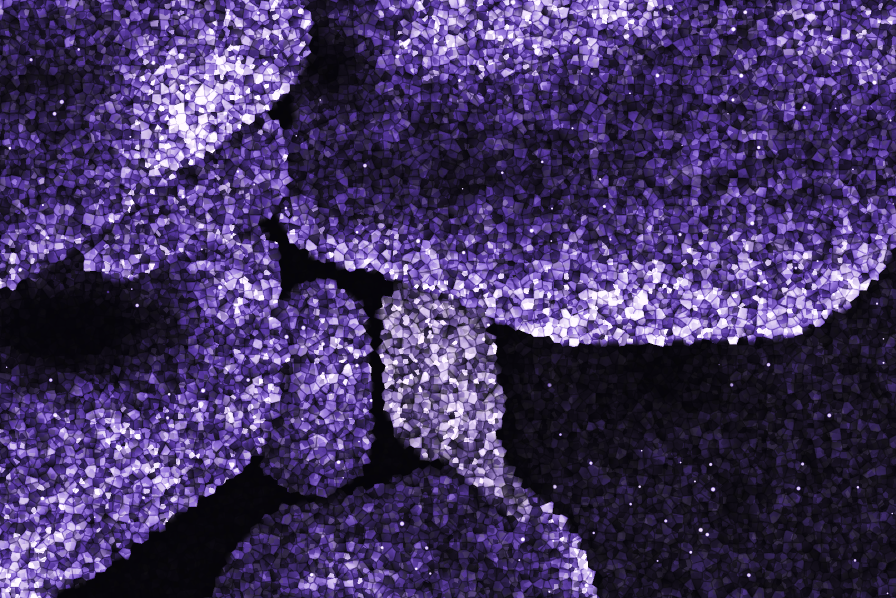
Reproduce this texture procedurally as a Shadertoy shader.

```glsl
// Amethyst cave: overlapping rounded rock lobes encrusted with small violet crystals.
// Tapered capsules give the lobes, soft glows light them, and two scales of
// cellular noise cut the surface into randomly tilted, glinting facets.

float hash(vec2 p) {
    vec3 q = fract(vec3(p.xyx) * 0.1031);
    q += dot(q, q.yzx + 33.33);
    return fract((q.x + q.y) * q.z);
}

vec2 hash2(vec2 p) {
    return vec2(hash(p), hash(p + 71.7));
}

// Nearest cell: centre (xy), random value (z), distance to the cell border (w)
vec4 crystalCell(vec2 p, float scale) {
    vec2 g = p * scale, base = floor(g), centre = g, id = base;
    float near = 9.0, second = 9.0;
    for (int j = -1; j <= 1; j++)
    for (int i = -1; i <= 1; i++) {
        vec2 cell = base + vec2(i, j);
        vec2 c = cell + 0.1 + 0.8 * hash2(cell + 19.0);
        float d = distance(g, c);
        if (d < near) { second = near; near = d; centre = c; id = cell; }
        else second = min(second, d);
    }
    return vec4(centre / scale, hash(id + 5.3), second - near);
}

float taperedCapsule(vec2 p, vec2 a, vec2 b, float ra, float rb) {
    vec2 ab = b - a;
    float h = clamp(dot(p - a, ab) / dot(ab, ab), 0.0, 1.0);
    return length(p - a - ab * h) - mix(ra, rb, h);
}

float glow(vec2 p, vec2 centre, vec2 radius) {
    vec2 q = (p - centre) / radius;
    return exp(-dot(q, q));
}

// Brightness that fades inward from a lobe's edge
float rim(float d, float width) {
    return exp(min(d, 0.0) / width);
}

// Cover a surface (light, greyness) with a lobe that casts a contact shadow
vec2 cover(vec2 under, float d, float light, float grey) {
    under.x *= mix(0.5, 1.0, smoothstep(0.0, 0.03, d));
    return mix(under, vec2(max(light, 0.02), grey), smoothstep(0.003, -0.003, d));
}

vec2 caveLight(vec2 p) {
    // Dim back wall
    float wall = 0.02 + 0.10 * smoothstep(0.78, 1.0, p.x);
    wall *= 1.0 - 0.75 * glow(p, vec2(1.10, 0.37), vec2(0.13, 0.09));
    vec2 s = vec2(wall, 0.2);

    // Low mound with a lit right flank
    float d = taperedCapsule(p, vec2(0.62, -0.10), vec2(0.75, -0.03), 0.29, 0.25);
    s = cover(s, d, 0.20 + 0.45 * rim(d, 0.03) * smoothstep(0.74, 0.90, p.x)
        + 0.22 * glow(p, vec2(0.58, 0.04), vec2(0.08, 0.05)), 0.15);

    // Two hanging columns
    d = taperedCapsule(p, vec2(0.725, 0.46), vec2(0.743, 0.33), 0.09, 0.10);
    d = min(d, taperedCapsule(p, vec2(0.79, 0.25), vec2(0.87, 0.15), 0.045, 0.02));
    s = cover(s, d, 0.40 + 0.10 * glow(p, vec2(0.75, 0.40), vec2(0.10, 0.15)), 0.48);
    d = taperedCapsule(p, vec2(0.535, 0.45), vec2(0.525, 0.27), 0.08, 0.10);
    s = cover(s, d, 0.18 + 0.32 * glow(p, vec2(0.56, 0.39), vec2(0.09, 0.15)), 0.12);

    // Left bank with a shadowed hollow
    d = taperedCapsule(p, vec2(0.0, 0.15), vec2(0.285, 0.39), 0.175, 0.195);
    d = min(d, taperedCapsule(p, vec2(0.08, 0.13), vec2(0.32, 0.31), 0.12, 0.13));
    d = min(d, taperedCapsule(p, vec2(0.0, 0.35), vec2(0.375, 0.54), 0.25, 0.10));
    s = cover(s, d, 0.32 + 0.20 * glow(p, vec2(0.42, 0.48), vec2(0.07, 0.18))
        + 0.18 * glow(p, vec2(0.22, 0.24), vec2(0.16, 0.10))
        + 0.20 * glow(p, vec2(0.03, 0.05), vec2(0.12, 0.13))
        - 0.36 * glow(p, vec2(0.11, 0.45), vec2(0.21, 0.11)), 0.08);

    // Great right lobe with a bright lower lip
    d = taperedCapsule(p, vec2(0.60, 0.70), vec2(0.98, 0.71), 0.15, 0.285);
    d = min(d, taperedCapsule(p, vec2(0.98, 0.71), vec2(1.25, 0.70), 0.285, 0.27));
    d = min(d, taperedCapsule(p, vec2(0.75, 0.92), vec2(1.50, 1.0), 0.28, 0.32));
    float lip = rim(d, 0.065) * smoothstep(0.73, 0.58, p.y);
    s = cover(s, d, 0.23 + 0.36 * lip
        + 0.24 * glow(p, vec2(1.04, 0.48), vec2(0.22, 0.07))
        + 0.10 * glow(p, vec2(1.20, 0.56), vec2(0.30, 0.09))
        + 0.34 * glow(p, vec2(0.80, 0.95), vec2(0.18, 0.08))
        + 0.28 * glow(p, vec2(1.02, 0.99), vec2(0.10, 0.05))
        + 0.16 * glow(p, vec2(1.42, 0.95), vec2(0.14, 0.12))
        - 0.10 * glow(p, vec2(0.74, 0.71), vec2(0.22, 0.06))
        - 0.25 * glow(p, vec2(0.56, 0.90), vec2(0.07, 0.08)), 0.08);

    // Small shelf, then the upper left overhang
    d = taperedCapsule(p, vec2(0.20, 0.60), vec2(0.37, 0.72), 0.07, 0.115);
    s = cover(s, d, 0.34 + 0.14 * rim(d, 0.03), 0.08);
    d = taperedCapsule(p, vec2(-0.05, 0.78), vec2(0.35, 0.95), 0.27, 0.17);
    return cover(s, d, 0.26 + 0.20 * rim(d, 0.05)
        + 0.44 * glow(p, vec2(0.33, 0.81), vec2(0.12, 0.10))
        + 0.18 * glow(p, vec2(0.42, 0.93), vec2(0.12, 0.09))
        - 0.12 * glow(p, vec2(0.08, 0.86), vec2(0.15, 0.10)), 0.1);
}

vec3 amethyst(float v, float grey) {
    vec3 c = mix(vec3(0.02, 0.015, 0.04), vec3(0.08, 0.06, 0.12), smoothstep(0.0, 0.13, v));
    c = mix(c, vec3(0.18, 0.12, 0.34), smoothstep(0.10, 0.27, v));
    c = mix(c, vec3(0.33, 0.20, 0.64), smoothstep(0.24, 0.45, v));
    c = mix(c, vec3(0.59, 0.46, 0.88), smoothstep(0.42, 0.68, v));
    c = mix(c, vec3(0.82, 0.75, 0.94), smoothstep(0.66, 0.95, v));
    c = mix(c, vec3(1.0, 0.98, 1.0), smoothstep(0.95, 1.4, v));
    return mix(c, vec3(dot(c, vec3(0.4, 0.4, 0.2))) * vec3(1.05, 0.97, 1.12), grey);
}

vec3 crystals(vec2 p) {
    vec4 big = crystalCell(p, 64.0), fine = crystalCell(p, 120.0);
    vec2 surface = caveLight(mix(p, big.xy, 0.75));
    vec2 tilt = hash2(big.xy * 917.0) - 0.5;
    float facet = 0.50 + 1.30 * big.z * big.z + 1.05 * fine.z * fine.z;
    facet += 70.0 * dot(tilt, p - big.xy);
    facet *= mix(0.60, 1.0, smoothstep(0.0, 0.22, big.w));
    float patches = 1.0 + 0.16 * sin(p.x * 31.0 + 3.0 * sin(p.y * 23.0)) * sin(p.y * 37.0 + p.x * 11.0);
    float v = surface.x * max(facet, 0.10) * patches;
    v += 0.45 * step(0.94, fine.z) * smoothstep(0.22, 0.50, surface.x);

    // Sparse points of light, also on the dark wall
    vec4 spark = crystalCell(p + 7.0, 34.0);
    float size = 0.0015 + 0.0035 * hash(spark.xy * 531.0);
    float point = smoothstep(size, size * 0.4, distance(p + 7.0, spark.xy));
    v += point * step(0.91, spark.z) * smoothstep(0.05, 0.11, surface.x);
    return amethyst(v, clamp(surface.y + 0.38 * step(0.75, fract(fine.z * 7.0)), 0.0, 0.8));
}

void mainImage(out vec4 fragColor, in vec2 fragCoord) {
    vec3 sum = vec3(0.0);
    for (int k = 0; k < 4; k++) {
        vec2 offset = vec2(k & 1, k >> 1) * 0.5 - 0.25;
        sum += crystals((fragCoord + offset) / iResolution.y);
    }
    fragColor = vec4(sum * 0.25, 1.0);
}
```
